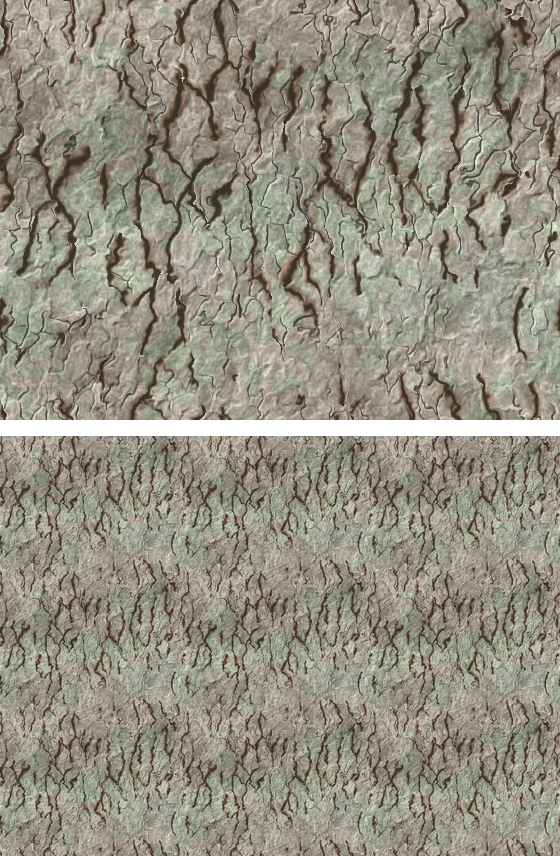
Top: one tile. Bottom: repeated 3 by 3.
Reproduce this texture procedurally as a Shadertoy shader.

```glsl
const vec2 PLATES = vec2(15.0, 6.0);      // large bark plates per tile
const vec2 FLAKES = vec2(32.0, 18.0);     // small flakes per tile
const vec2 FIBRES = vec2(80.0, 44.0);     // fine roughness
const vec2 GRAIN = vec2(230.0, 172.0);
const vec2 TO_LIGHT = vec2(-0.0026, 0.0034);
const float CRACK_WIDTH = 0.062;
const float FINE_CRACK_WIDTH = 0.10;
const float RELIEF = 1.5;

const vec3 SHADE = vec3(0.425, 0.41, 0.36);
const vec3 PALE = vec3(0.745, 0.75, 0.715);
const vec3 LICHEN = vec3(0.57, 0.635, 0.54);
const vec3 WARM_TINT = vec3(1.015, 0.965, 0.95);
const vec3 RUST = vec3(0.44, 0.33, 0.255);
const vec3 HOLLOW = vec3(0.19, 0.16, 0.125);

float hash(vec2 p) {
    vec3 q = fract(p.xyx * 0.1031);
    q += dot(q, q.yzx + 33.33);
    return fract((q.x + q.y) * q.z);
}

vec2 wrapCell(vec2 cell, vec2 count) {
    return floor(mod(cell + 0.5, count));
}

// Value noise that repeats over the unit square
float noise(vec2 uv, vec2 count) {
    vec2 p = uv * count, i = floor(p), f = fract(p);
    f = f * f * (3.0 - 2.0 * f);
    float a = hash(wrapCell(i, count));
    float b = hash(wrapCell(i + vec2(1, 0), count));
    float c = hash(wrapCell(i + vec2(0, 1), count));
    float d = hash(wrapCell(i + vec2(1, 1), count));
    return mix(mix(a, b, f.x), mix(c, d, f.x), f.y);
}

float fbm(vec2 uv, vec2 count) {
    float sum = 0.0, gain = 0.5;
    for (int k = 0; k < 4; k++) {
        sum += gain * noise(uv + 0.17 * float(k), count);
        count *= 2.0;
        gain *= 0.5;
    }
    return sum / 0.9375;
}

// Wrapping cells: border distance, uprightness of the border, blended cell value
vec3 cells(vec2 uv, vec2 count) {
    vec2 p = uv * count, i = floor(p), near = vec2(9.0), next = vec2(9.0);
    float nearValue = 0.0, nextValue = 0.0;
    for (int y = -1; y <= 1; y++)
    for (int x = -1; x <= 1; x++) {
        vec2 cell = i + vec2(x, y), id = wrapCell(cell, count);
        vec2 r = cell + vec2(hash(id + 17.3), hash(id + 71.9)) - p;
        float value = hash(id + 131.0);
        if (dot(r, r) < dot(near, near)) {
            next = near; nextValue = nearValue;
            near = r; nearValue = value;
        } else if (dot(r, r) < dot(next, next)) {
            next = r; nextValue = value;
        }
    }
    vec2 normal = normalize(next - near);
    float border = dot(0.5 * (near + next), normal);
    float blend = 0.5 + 0.5 * smoothstep(0.0, 0.08, border);
    return vec3(border, abs(normal.x), mix(nextValue, nearValue, blend));
}

// Bend the cells and fray their borders
vec2 warp(vec2 uv) {
    vec2 w = uv;
    w.x += 0.012 * sin(6.28318 * (uv.y + uv.x)) + 0.06 * (fbm(uv, vec2(5, 4)) - 0.5);
    w += vec2(0.034, 0.06) * (vec2(fbm(uv + 0.31, vec2(24, 18)), fbm(uv + 0.73, vec2(26, 18))) - 0.5);
    return w + vec2(0.009, 0.014) * (noise(uv, vec2(88, 70)) - 0.5);
}

// Height, crack cover, halo around cracks, tone
vec4 bark(vec2 uv) {
    vec2 w = warp(uv);
    vec3 plate = cells(w, PLATES);
    vec3 flake = cells(w + 0.37, FLAKES);
    float fibre = fbm(w, FIBRES);
    float breakup = fbm(uv + 0.53, vec2(34, 20)) - 0.5;
    float open = smoothstep(0.38, 0.70, fbm(uv + 0.61, vec2(9, 6)) + 0.7 * breakup);
    open *= smoothstep(0.2, 0.8, plate.y);
    float gap = CRACK_WIDTH * open;
    float gate = smoothstep(0.08, 0.5, open);
    float crack = gate * (1.0 - smoothstep(gap * 0.3, gap + 0.045, plate.x));
    float halo = gate * (1.0 - smoothstep(gap, gap + 0.17, plate.x));

    float split = smoothstep(0.46, 0.72, fbm(uv + 0.23, vec2(12, 9)) + 0.7 * breakup);
    split *= smoothstep(0.1, 0.8, flake.y);
    float fine = split * (1.0 - smoothstep(0.0, FINE_CRACK_WIDTH, flake.x));
    crack = max(crack, 0.75 * fine);

    float height = 0.5 * plate.z + 0.36 * flake.z + 0.34 * fibre - 0.35 * crack;
    float tone = 0.28 * (plate.z - 0.5) + 0.26 * (flake.z - 0.5) + 0.75 * (fibre - 0.5);
    return vec4(height, crack, halo, tone);
}

void mainImage(out vec4 fragColor, in vec2 fragCoord) {
    vec2 uv = fragCoord / iResolution.xy;
    vec4 b = bark(uv);
    float slope = b.x - bark(uv + TO_LIGHT).x;

    // Weathered grey surface
    float tone = 0.57 + b.w + 0.7 * (fbm(uv + 0.11, vec2(5, 4)) - 0.5);
    tone += 0.38 * (noise(uv, GRAIN) - 0.5);
    vec3 color = mix(SHADE, PALE, clamp(tone, 0.0, 1.1));
    color *= mix(vec3(1.0), WARM_TINT, smoothstep(0.38, 0.62, fbm(uv + 0.47, vec2(5, 4))));

    // Lichen in speckled patches
    float patches = fbm(uv + 0.83, vec2(7, 6)) + 0.9 * (fbm(uv, vec2(44, 36)) - 0.5);
    float lichen = smoothstep(0.5, 0.72, patches);
    color = mix(color, LICHEN * (0.7 + 0.52 * tone), 0.6 * lichen);

    // Relief, exposed inner bark and dark cracks
    color *= 1.0 + clamp(RELIEF * slope, -0.42, 0.18);
    float rust = smoothstep(0.42, 0.64, fbm(uv + 0.29, vec2(10, 7)));
    color = mix(color, RUST * (0.7 + 0.6 * tone), b.z * (0.3 + 0.45 * rust));
    color = mix(color, HOLLOW, 0.88 * b.y);
    fragColor = vec4(color, 1.0);
}
```
